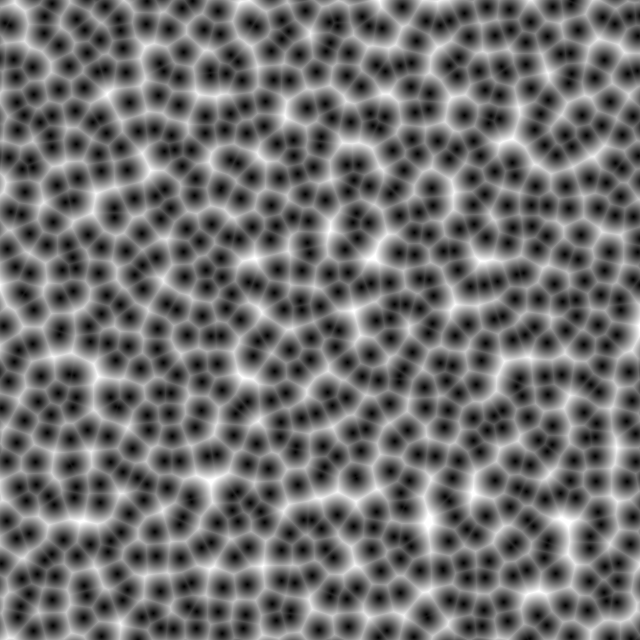
A WebGL 1 fragment shader for this texture:

```glsl
precision highp float;
// Cellular noise: soft dark grains that brighten with distance to pale ridges.

#define CELLS 27.0    // grid cells across the canvas
#define JITTER 1.0    // scatter of each grain inside its cell
#define GAIN 1.0      // brightness per cell of distance
#define BLACK 0.0     // brightness at a grain centre
#define SEED 17.0     // picks the arrangement

uniform vec2 u_resolution;

// Two random values in 0..1 for one grid cell.
vec2 hash2(vec2 cell) {
  vec3 p = fract((cell.xyx + SEED) * vec3(0.1031, 0.1030, 0.0973));
  p += dot(p, p.yzx + 33.33);
  return fract((p.xx + p.yz) * p.zy);
}

// Distance to the nearest grain, in cells.
float nearestGrain(vec2 p) {
  vec2 cell = floor(p);
  vec2 local = p - cell;
  float nearestSq = 8.0;
  for (int y = -1; y <= 1; y++) {
    for (int x = -1; x <= 1; x++) {
      vec2 offset = vec2(float(x), float(y));
      vec2 grain = offset + 0.5 + JITTER * (hash2(cell + offset) - 0.5);
      vec2 toGrain = grain - local;
      nearestSq = min(nearestSq, dot(toGrain, toGrain));
    }
  }
  return sqrt(nearestSq);
}

void main() {
  vec2 uv = gl_FragCoord.xy / min(u_resolution.x, u_resolution.y);
  float grey = BLACK + GAIN * nearestGrain(uv * CELLS);
  gl_FragColor = vec4(vec3(clamp(grey, 0.0, 1.0)), 1.0);
}
```
